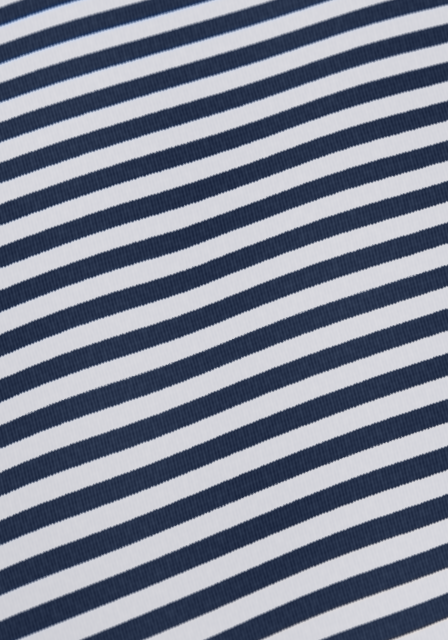
Give the GLSL for this texture, as a WebGL 1 fragment shader.

```glsl
precision highp float;
// Striped jersey knit: slanted navy bands on off-white, widening down the cloth.
// A logarithmic phase spaces the fanned bands, sines bend them, and fine knit
// columns roughen their edges; cellular noise adds flecks, and the ends defocus.

uniform vec2 u_resolution;

const vec3 WHITE      = vec3(0.856, 0.856, 0.878);
const vec3 WHITE_DIM  = vec3(0.775, 0.783, 0.820);
const vec3 NAVY_DEEP  = vec3(0.100, 0.140, 0.230);
const vec3 NAVY_LIT   = vec3(0.218, 0.268, 0.360);
const vec3 COOL_EDGE  = vec3(-0.07, 0.00, 0.10);
const vec3 WARM_EDGE  = vec3(0.05, 0.01, -0.04);

// Lengths are fractions of the canvas height.
const float TOP_PERIOD  = 0.058;   // band spacing at the top left
const float GROWTH      = 0.023;   // spacing gained per unit of distance
const float PHASE       = 0.45;    // band offset, in periods
const float SLOPE       = 0.31;    // rise of the bands at the top
const float FAN         = 0.13;    // rise gained toward the bottom
const float NAVY_SHARE  = 0.495;   // navy part of one period
const float WALES       = 190.0;   // knit columns per unit
const float COURSES     = 130.0;   // knit rows per unit
const float WALE_LEAN   = 0.27;
const float TOOTH       = 0.0006;  // depth of the edge roughness
const float SHARP_BLUR  = 0.0025;
const float FAR_BLUR    = 0.0038;
const float TAU         = 6.2831853;

vec2 hash2(vec2 p) {
  vec2 q = vec2(dot(p, vec2(127.1, 311.7)), dot(p, vec2(269.5, 183.3)));
  return fract(sin(q) * 4375.85);
}

// Distance to the nearest scattered cell point.
float cellular(vec2 p) {
  vec2 cell = floor(p);
  vec2 f = fract(p);
  float nearest = 2.0;
  for (int j = -1; j <= 1; j++) {
    for (int i = -1; i <= 1; i++) {
      vec2 o = vec2(float(i), float(j));
      nearest = min(nearest, length(o + hash2(cell + o) - f));
    }
  }
  return nearest;
}

// Gentle drape of the cloth, including a soft crease near the middle.
float drape(vec2 p) {
  float bend = 0.0028 * sin(14.0 * (p.x - 0.42) + 1.5 * (p.y - 0.4));
  float ripple = 0.0008 * sin(23.0 * p.x + 9.0 * p.y);
  vec2 c = (p - vec2(0.32, 0.38)) / vec2(0.07, 0.10);
  float crease = 0.0025 * c.x * exp(-dot(c, c));
  return bend + ripple + crease;
}

void main() {
  float pixel = 1.0 / u_resolution.y;
  vec2 p = gl_FragCoord.xy * pixel;
  p.y = 1.0 - p.y;                       // measure downward from the top
  float width = u_resolution.x * pixel;

  // Knit columns and rows
  float along = p.x - WALE_LEAN * p.y + 0.002 * sin(17.0 * p.y);
  float down = p.y + (SLOPE + FAN * p.y) * p.x + drape(p);
  float wale = cos(TAU * WALES * along);
  float course = cos(TAU * COURSES * down);
  float columnShift = hash2(vec2(floor(WALES * along), floor(down * 30.0))).x - 0.5;

  // Signed distance from the band edge, positive inside navy
  float focus = smoothstep(0.22, 0.60, abs(p.y - 0.52));
  float roughness = TOOTH * (wale + 1.6 * columnShift) * (1.0 - 0.6 * focus);
  float s = down + roughness;
  float period = TOP_PERIOD + GROWTH * s;
  float phase = log(period / TOP_PERIOD) / GROWTH - PHASE;
  float offset = fract(phase + 0.5) - 0.5;
  float inside = (0.5 * NAVY_SHARE - abs(offset)) * period;
  float blur = max(mix(SHARP_BLUR, FAR_BLUR, focus), 0.75 * pixel);
  float navy = smoothstep(-blur, blur, inside);

  // Yarn tone: columns, rows, flecks and broad wear
  float fleck = cellular(vec2(along * 150.0, down * 70.0)) - 0.5;
  float wear = sin(11.0 * p.x + 4.0 * p.y) * sin(7.0 * p.y - 5.0 * p.x + 1.0);
  float knit = (0.18 * wale + 0.05 * course) * (1.0 - 0.5 * focus);
  float tone = 0.46 + knit + 0.36 * fleck + 0.12 * wear;
  vec3 navyYarn = mix(NAVY_DEEP, NAVY_LIT, clamp(tone, 0.0, 1.0));
  float whiteTone = 0.83 + 0.40 * knit + 0.25 * fleck + 0.06 * wear;
  vec3 whiteYarn = mix(WHITE_DIM, WHITE, clamp(whiteTone, 0.0, 1.2));

  // Slight colour fringe: cool at the upper left, warm at the lower right
  float rim = inside / (1.2 * blur);
  float fringe = exp(-rim * rim) * step(0.0, offset);
  float corner = clamp(0.5 * (p.x / width + p.y), 0.0, 1.0);
  vec3 cloth = mix(whiteYarn, navyYarn, navy);
  cloth += fringe * mix(COOL_EDGE, WARM_EDGE, corner) * (0.3 + 0.7 * focus);

  // Soft light, a little dimmer toward the lower left
  cloth *= 1.0 - 0.03 * smoothstep(0.3, 1.0, p.y) * (1.0 - p.x / width);
  gl_FragColor = vec4(clamp(cloth, 0.0, 1.0), 1.0);
}
```
